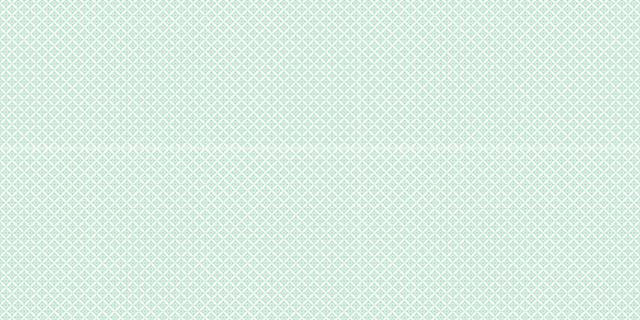
Give the GLSL for this pattern, as a Shadertoy shader.

```glsl
// Mint lattice of white petals around soft four-pointed stars with inset diamonds.

const float REPEATS_DOWN = 26.5;             // 53 repeats across a 2:1 canvas
const float PERIOD = 1.0 / REPEATS_DOWN;     // in canvas heights
const float PETAL_HALF_WIDTH = 0.172;        // in lattice cells
const float DIAMOND_OUTER = 0.225;           // half-widths of the white diamond ring
const float DIAMOND_INNER = 0.115;
const vec2  SEAM = vec2(1.125, 0.5365);      // where printed sheets meet
const vec2  SEAM_FADE = vec2(0.25, 0.45);
const float SEAM_WIDTH = 0.003;
const float PRINT_BLUR = 0.0053;             // softness of the print, in canvas heights
const vec3  PAPER = vec3(0.995, 1.0, 0.995);
const vec3  MINT = vec3(0.64, 0.847, 0.732);
const int   SAMPLES = 5;                     // per axis, for fine detail

// Fraction of a pixel inside the edge; distance is positive inside.
float coverage(float dist, float pixel) {
    return clamp(dist / pixel + 0.5, 0.0, 1.0);
}

// Ink of one lattice cell, with its centre at the origin.
float starInk(vec2 cell, float pixel) {
    vec2 q = abs(cell);

    // Each petal is a lens of two arcs that meet at the cell corners
    float arcRadius = (0.25 + PETAL_HALF_WIDTH * PETAL_HALF_WIDTH) / (2.0 * PETAL_HALF_WIDTH);
    float arcCentre = 0.5 - PETAL_HALF_WIDTH + arcRadius;
    float toArcs = min(length(q - vec2(arcCentre, 0.0)), length(q - vec2(0.0, arcCentre)));
    float star = coverage(toArcs - arcRadius, pixel);

    // White diamond ring around a solid centre
    float square = max(q.x, q.y);
    float ring = coverage(DIAMOND_OUTER - square, pixel)
               - coverage(DIAMOND_INNER - square, pixel);
    return star * (1.0 - ring);
}

float patternInk(vec2 p, float pixel) {
    // Turn the lattice by 45 degrees so that the stars stand upright
    vec2 grid = vec2(p.x, p.y - SEAM.y) / PERIOD + vec2(0.5, 0.0);
    vec2 lattice = vec2(grid.x + grid.y, grid.x - grid.y);
    vec2 cell = fract(lattice + 0.5) - 0.5;
    float ink = starInk(cell, pixel * sqrt(2.0) / PERIOD);

    // Faint pale lines at the seams
    vec2 seam = 1.0 - smoothstep(SEAM_WIDTH * 0.5, SEAM_WIDTH * 1.5, abs(p - SEAM));
    seam *= SEAM_FADE;
    return ink * (1.0 - max(seam.x, seam.y));
}

void mainImage(out vec4 fragColor, in vec2 fragCoord) {
    vec2 p = fragCoord / iResolution.y;
    float footprint = max(PRINT_BLUR, 1.0 / iResolution.y);
    float spacing = footprint / float(SAMPLES);
    float ink = 0.0;
    for (int j = 0; j < SAMPLES; j++) {
        for (int i = 0; i < SAMPLES; i++) {
            vec2 offset = vec2(i, j) - 0.5 * float(SAMPLES - 1);
            ink += patternInk(p + offset * spacing, spacing);
        }
    }
    ink /= float(SAMPLES * SAMPLES);
    fragColor = vec4(mix(PAPER, MINT, ink), 1.0);
}
```
